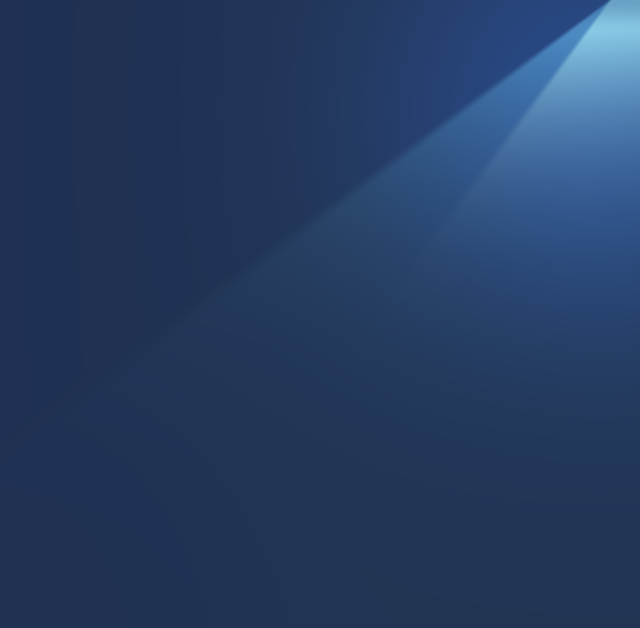
A WebGL 2 fragment shader for this background:

```glsl
#version 300 es
precision highp float;

uniform vec2 u_resolution;
out vec4 fragColor;

// Positions and lengths are in units of the canvas height.
const vec3 BASE_LEFT  = vec3(0.123, 0.190, 0.320);
const vec3 BASE_RIGHT = vec3(0.128, 0.205, 0.325);

const vec3  GLOW_COLOR  = vec3(0.035, 0.085, 0.210);
const vec2  GLOW_CENTER = vec2(0.955, 0.828);
const float GLOW_RADIUS = 0.358;

const vec2  APEX         = vec2(0.972, 1.0);
const float OUTER_ANGLE  = 0.641;   // below the leftward horizontal
const float INNER_ANGLE  = 0.932;
const float EDGE_SOFT    = 0.003;
const float EDGE_SPREAD  = 0.018;   // extra softness with distance

const vec3  OUTER_COLOR  = vec3(0.190, 0.360, 0.340);
const float OUTER_REACH  = 0.172;
const vec3  INNER_COLOR  = vec3(0.260, 0.270, 0.150);
const float INNER_REACH  = 0.172;
const float INNER_TILT   = 0.15;
const float INNER_FALL   = 1.6;
const float SOURCE_DIM   = 0.58;
const float SOURCE_DEPTH = 0.055;

// Soft half plane to the lower right of a ray leaving the apex.
float beamMask(vec2 d, float angle) {
    float side = dot(d, vec2(sin(angle), -cos(angle)));
    float width = EDGE_SOFT + EDGE_SPREAD * length(d);
    return smoothstep(-width, width, side);
}

void main() {
    vec2 p = gl_FragCoord.xy / u_resolution.y;
    vec2 d = p - APEX;

    // Navy ground with a round blue glow
    vec3 color = mix(BASE_LEFT, BASE_RIGHT, smoothstep(0.0, 0.7, p.x));
    float r = length(p - GLOW_CENTER) / GLOW_RADIUS;
    color += GLOW_COLOR * exp(-r * r);

    // Two nested beams that fade downwards
    float depth = max(-d.y, 0.0);
    float tilted = max(depth + INNER_TILT * d.x, 0.0);
    vec3 beams = OUTER_COLOR * exp(-depth / OUTER_REACH) * beamMask(d, OUTER_ANGLE);
    beams += INNER_COLOR * exp(-pow(tilted / INNER_REACH, INNER_FALL)) * beamMask(d, INNER_ANGLE);

    // Dimmer light close to the source
    color += beams * mix(SOURCE_DIM, 1.0, smoothstep(0.0, SOURCE_DEPTH, depth));

    fragColor = vec4(color, 1.0);
}
```
